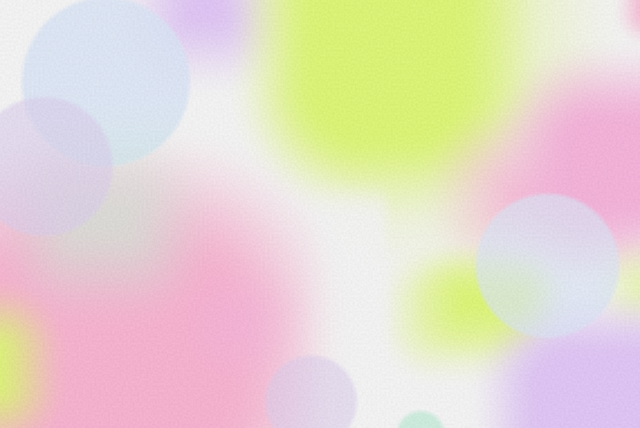
A WebGL 1 fragment shader for this background:

```glsl
precision highp float;

uniform vec2 u_resolution;

const vec3 PAPER = vec3(0.94, 0.94, 0.94);
const vec3 LIME = vec3(0.85, 0.945, 0.46);
const vec3 PINK = vec3(0.95, 0.69, 0.80);
const vec3 ORCHID = vec3(0.94, 0.69, 0.84);
const vec3 LILAC = vec3(0.86, 0.76, 0.94);
const vec3 SAGE = vec3(0.83, 0.86, 0.83);
const vec3 MINT = vec3(0.78, 0.91, 0.85);
const vec3 ICE = vec3(0.84, 0.88, 0.945);
const vec3 MAUVE = vec3(0.84, 0.79, 0.91);

const float ASPECT = 1.5;
const float DISC_EDGE = 0.008;
const float GRAIN_SCALE = 190.0;
const float GRAIN_AMOUNT = 0.03;

// Gradient noise
vec2 gradientAt(vec2 cell) {
  float h = fract(sin(dot(cell, vec2(127.1, 311.7))) * 43758.5);
  float angle = 6.2832 * h;
  return vec2(cos(angle), sin(angle));
}

float gradientNoise(vec2 p) {
  vec2 i = floor(p);
  vec2 f = p - i;
  vec2 u = f * f * f * (f * (f * 6.0 - 15.0) + 10.0);
  vec2 e = vec2(1.0, 0.0);
  float low = mix(dot(gradientAt(i), f),
                  dot(gradientAt(i + e.xy), f - e.xy), u.x);
  float high = mix(dot(gradientAt(i + e.yx), f - e.yx),
                   dot(gradientAt(i + e.xx), f - e.xx), u.x);
  return mix(low, high, u.y);
}

// Coverage of a rounded box with a blurred edge
float softBox(vec2 p, vec2 center, vec2 halfSize, float blur) {
  float radius = 0.8 * min(halfSize.x, halfSize.y);
  vec2 q = abs(p - center) - halfSize + radius;
  float d = length(max(q, 0.0)) + min(max(q.x, q.y), 0.0) - radius;
  return 1.0 - smoothstep(-blur, blur, d);
}

float disc(vec2 p, vec2 center, float radius) {
  return 1.0 - smoothstep(-DISC_EDGE, DISC_EDGE, length(p - center) - radius);
}

void main() {
  vec2 p = gl_FragCoord.xy / u_resolution * vec2(ASPECT, 1.0);
  vec3 color = PAPER;

  // Upper lime field and its haze
  color = mix(color, LIME, 0.4 * softBox(p, vec2(1.17, 0.90), vec2(0.14, 0.22), 0.18));
  color = mix(color, LIME, 0.2 * softBox(p, vec2(1.00, 0.52), vec2(0.15, 0.09), 0.10));
  color = mix(color, LILAC, softBox(p, vec2(0.48, 0.99), vec2(0.12, 0.12), 0.11));
  color = mix(color, LIME, softBox(p, vec2(0.905, 1.0), vec2(0.27, 0.42), 0.11));

  // Left pink field
  color = mix(color, PINK, softBox(p, vec2(0.25, 0.17), vec2(0.44, 0.38), 0.17));
  color = mix(color, ORCHID, 0.6 * softBox(p, vec2(0.56, 0.24), vec2(0.08, 0.08), 0.10));
  color = mix(color, SAGE, 0.85 * softBox(p, vec2(0.24, 0.48), vec2(0.16, 0.13), 0.13));
  color = mix(color, LIME, softBox(p, vec2(-0.03, 0.14), vec2(0.10, 0.12), 0.10));

  // Right pink field and corner
  color = mix(color, PINK, 0.8 * softBox(p, vec2(1.27, 0.54), vec2(0.16, 0.10), 0.14));
  color = mix(color, ORCHID, softBox(p, vec2(1.46, 0.62), vec2(0.22, 0.19), 0.11));
  color = mix(color, PINK, softBox(p, vec2(1.53, 1.0), vec2(0.05, 0.07), 0.05));

  // Lower right lime and lilac
  color = mix(color, LIME, 0.5 * softBox(p, vec2(1.09, 0.27), vec2(0.15, 0.11), 0.07));
  color = mix(color, LIME, softBox(p, vec2(1.15, 0.295), vec2(0.12, 0.07), 0.08));
  color = mix(color, LIME, 0.5 * softBox(p, vec2(1.52, 0.33), vec2(0.07, 0.06), 0.08));
  color = mix(color, LILAC, softBox(p, vec2(1.43, 0.05), vec2(0.25, 0.20), 0.09));

  // Pale column with a firm right side
  float column = smoothstep(0.70, 0.84, p.x) * (1.0 - smoothstep(0.88, 0.925, p.x));
  column *= 1.0 - smoothstep(0.48, 0.59, p.y);
  color = mix(color, PAPER, 0.85 * column);

  // Translucent discs
  vec3 iceToMint = mix(mix(ICE, MINT, 0.35), ICE, smoothstep(0.60, 0.78, p.y));
  color = mix(color, iceToMint, 0.85 * disc(p, vec2(0.248, 0.809), 0.197));
  color = mix(color, MAUVE, 0.6 * disc(p, vec2(0.102, 0.611), 0.162));
  color = mix(color, ICE, 0.68 * disc(p, vec2(1.283, 0.379), 0.168));
  color = mix(color, MAUVE, 0.55 * disc(p, vec2(0.729, 0.062), 0.107));
  color = mix(color, MINT, 0.9 * disc(p, vec2(0.986, -0.017), 0.056));

  // Paper grain
  color += GRAIN_AMOUNT * gradientNoise(p * GRAIN_SCALE);
  gl_FragColor = vec4(color, 1.0);
}
```
